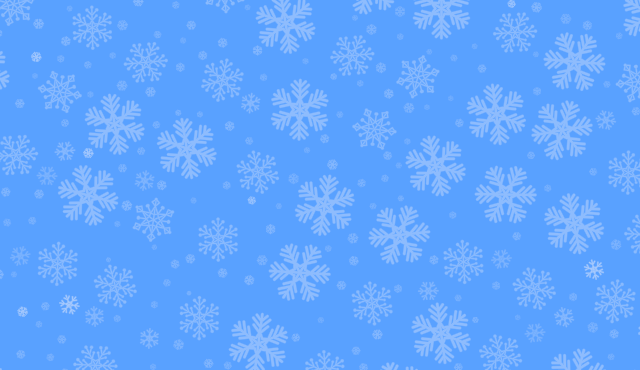
Write a WebGL 1 fragment shader that draws this pattern.

```glsl
precision highp float;
// Pale snowflakes of several designs scattered over a flat sky blue.
// Large and medium flakes sit in a sheared, jittered grid; a finer grid fills
// the gaps with small ones. Each flake is line segments folded six ways.

uniform vec2 u_resolution;

#define SKY vec3(0.35, 0.63, 1.00)
#define SNOW vec3(0.96, 0.95, 0.98)
#define BIG_CELL 0.202
#define SMALL_CELL 0.076
#define LARGE_RADIUS 0.084
#define MEDIUM_RADIUS 0.060
#define SMALL_RADIUS 0.028
#define TINY_RADIUS 0.0145
#define GAP 0.007
#define GRID_TILT 0.37
#define SOFTNESS 1.3

const float TAU = 6.2831853;

vec3 hash3(vec2 p) {
  vec3 q = fract(p.xyx * vec3(0.1031, 0.1030, 0.0973) + 0.137);
  q += dot(q, q.yxz + 33.33);
  return fract((q.xxy + q.yzz) * q.zyx);
}

vec2 rotate(vec2 p, float angle) {
  float c = cos(angle), s = sin(angle);
  return vec2(c * p.x - s * p.y, s * p.x + c * p.y);
}

// Fold the plane into half of one sixth, with the arm along +x.
vec2 foldSix(vec2 p) {
  float sector = TAU / 6.0;
  float angle = atan(p.y, p.x + 1e-6);
  angle = abs(mod(angle + 0.5 * sector, sector) - 0.5 * sector);
  return length(p) * vec2(cos(angle), sin(angle));
}

float segment(vec2 p, vec2 a, vec2 b) {
  vec2 ab = b - a;
  return length(p - a - ab * clamp(dot(p - a, ab) / dot(ab, ab), 0.0, 1.0));
}

float bead(vec2 p, vec2 centre, float radius) {
  return length(p - centre) - radius;
}

// Flake designs in folded space, with outer radius 1.
float fernFlake(vec2 p) {
  float d = segment(p, vec2(0.0), vec2(0.95, 0.0));
  d = min(d, segment(p, vec2(0.73, 0.0), vec2(0.91, 0.17)));
  d = min(d, segment(p, vec2(0.53, 0.0), vec2(0.80, 0.27)));
  d = min(d, segment(p, vec2(0.34, 0.0), vec2(0.58, 0.23)));
  d = min(d, segment(p, vec2(0.17, 0.098), vec2(0.36, 0.0)));
  return d - 0.046;
}

float beadedFlake(vec2 p) {
  float d = segment(p, vec2(0.0), vec2(0.9, 0.0));
  d = min(d, segment(p, vec2(0.56, 0.0), vec2(0.80, 0.22)));
  d = min(d, segment(p, vec2(0.33, 0.0), vec2(0.54, 0.20)));
  d = min(d, segment(p, vec2(0.17, 0.098), vec2(0.33, 0.0))) - 0.036;
  d = min(d, bead(p, vec2(0.92, 0.0), 0.075));
  d = min(d, bead(p, vec2(0.80, 0.22), 0.075));
  return min(d, bead(p, vec2(0.54, 0.20), 0.06));
}

float laceFlake(vec2 p) {
  float d = segment(p, vec2(0.0), vec2(0.92, 0.0));
  d = min(d, segment(p, vec2(0.62, 0.0), vec2(0.79, 0.16)));
  d = min(d, segment(p, vec2(0.79, 0.16), vec2(0.93, 0.0)));
  d = min(d, segment(p, vec2(0.28, 0.162), vec2(0.62, 0.0)));
  d = min(d, segment(p, vec2(0.28, 0.162), vec2(0.60, 0.346)));
  d = min(d, segment(p, vec2(0.24, 0.0), vec2(0.28, 0.162))) - 0.034;
  d = min(d, bead(p, vec2(0.60, 0.33), 0.075));
  return min(d, bead(p, vec2(0.93, 0.0), 0.07));
}

float plainFlake(vec2 p, float halfWidth) {
  float d = segment(p, vec2(0.0), vec2(1.0 - halfWidth, 0.0));
  d = min(d, segment(p, vec2(0.50, 0.0), vec2(0.76, 0.25)));
  return min(d, segment(p, vec2(0.16, 0.092), vec2(0.38, 0.0))) - halfWidth;
}

// A flake is (centre, radius, seed); a negative radius marks an empty cell.
float rowShift(float row) { return hash3(vec2(row, 17.0)).x; }

vec4 bigFlake(vec2 cell) {
  vec3 h = hash3(cell + 40.0);
  float radius = h.z < 0.42 ? LARGE_RADIUS : MEDIUM_RADIUS;
  float slack = 0.5 * BIG_CELL - radius;
  vec2 centre = (cell + 0.5 + vec2(rowShift(cell.y), 0.0)) * BIG_CELL;
  centre += rotate(vec2(slack * sqrt(h.y), 0.0), TAU * h.x);
  return vec4(centre, h.z > 0.94 ? -1.0 : radius, fract(h.z * 37.0));
}

float clearance(vec2 p, vec4 flake) { return length(p - flake.xy) - flake.z; }

vec4 nearestBig(vec2 p) {
  vec4 best = vec4(0.0, 0.0, -9.0, 0.0);
  for (int j = -1; j <= 1; j++) {
    float row = floor(p.y / BIG_CELL) + float(j);
    float column = floor(p.x / BIG_CELL - rowShift(row));
    for (int i = -1; i <= 1; i++) {
      vec4 flake = bigFlake(vec2(column + float(i), row));
      if (clearance(p, flake) < clearance(p, best)) best = flake;
    }
  }
  return best;
}

// Small flakes stay inside their cell and shrink to fit beside the big ones.
vec4 smallFlake(vec2 p) {
  float row = floor(p.y / SMALL_CELL);
  float shift = rowShift(row + 90.0);
  vec2 cell = vec2(floor(p.x / SMALL_CELL - shift), row);
  vec3 h = hash3(cell + 150.0);
  float seed = fract(h.z * 53.0);
  float radius = h.z < 0.27 ? SMALL_RADIUS : TINY_RADIUS * mix(0.5, 1.0, seed);
  vec2 centre = (cell + 0.5 + vec2(shift, 0.0)) * SMALL_CELL;
  centre += (h.xy - 0.5) * (SMALL_CELL - 2.0 * radius);
  float room = clearance(centre, nearestBig(centre)) - GAP;
  if (room < radius) radius = min(room, TINY_RADIUS);
  return vec4(centre, radius < 0.4 * TINY_RADIUS ? -1.0 : radius, seed);
}

float coverage(float d) {
  return clamp(0.5 - d * u_resolution.y / SOFTNESS, 0.0, 1.0);
}

void main() {
  vec2 p = rotate(gl_FragCoord.xy / u_resolution.y, GRID_TILT) + 3.0;

  vec4 big = nearestBig(p);
  vec2 q = foldSix(rotate(p - big.xy, TAU * big.w) / max(big.z, 0.001));
  bool large = big.z > 0.5 * (LARGE_RADIUS + MEDIUM_RADIUS);
  float d = large ? fernFlake(q) : big.w < 0.5 ? beadedFlake(q) : laceFlake(q);
  float snow = big.z > 0.0 ? coverage(d * big.z) * (large ? 0.34 : 0.31) : 0.0;

  vec4 small = smallFlake(p);
  if (small.z > 0.0) {
    q = foldSix(rotate(p - small.xy, TAU * small.w) / small.z);
    d = plainFlake(q, small.z > TINY_RADIUS ? 0.075 : 0.12);
    float opacity = small.w > 0.95 ? 0.48 : mix(0.20, 0.29, small.w);
    snow = max(snow, coverage(d * small.z) * opacity);
  }

  gl_FragColor = vec4(mix(SKY, SNOW, snow), 1.0);
}
```
